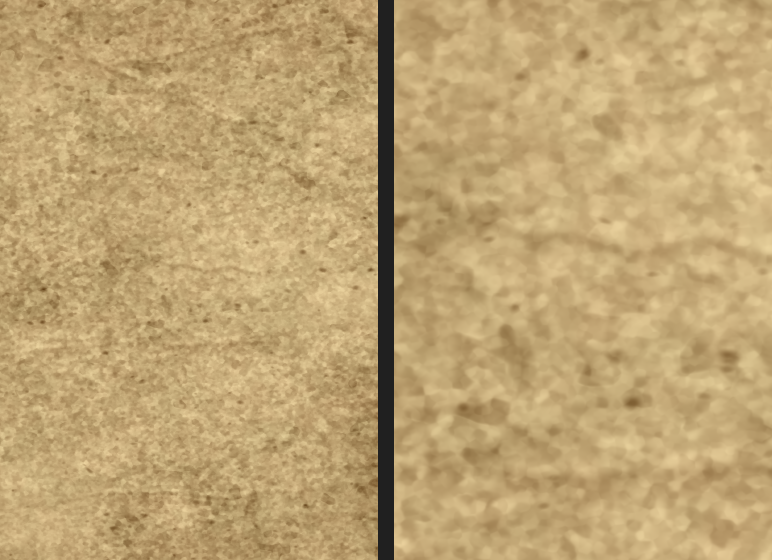
Left, the full canvas; right, a detail of the centre.
Write a Shadertoy shader that draws this texture.

```glsl
// Aged tan parchment with fibrous grain, brown stains, specks and shallow creases.

vec3 hash3(vec2 cell) {
    vec3 q = fract(cell.xyx * vec3(0.1031, 0.1030, 0.0973));
    q += dot(q, q.yxz + 33.33);
    return fract((q.xxy + q.yzz) * q.zyx);
}

// Cellular noise with softly blended cells, centred on zero
float softCells(vec2 p) {
    vec2 base = floor(p);
    float sum = 0.0, total = 0.0;
    for (int y = -1; y <= 1; y++)
    for (int x = -1; x <= 1; x++) {
        vec2 cell = base + vec2(x, y);
        vec3 h = hash3(cell);
        vec2 d = cell + h.xy - p;
        float weight = exp(-6.0 * dot(d, d));
        sum += weight * (h.z - 0.5);
        total += weight;
    }
    return sum / total;
}

// Sparse dark flecks, each kept well inside its own cell
float specks(vec2 p) {
    vec3 h = hash3(floor(p) + 71.0);
    float d = length((fract(p) - 0.3 - 0.4 * h.xy) * vec2(0.8, 1.2));
    return smoothstep(0.25, 0.03, d) * smoothstep(0.86, 1.0, h.z);
}

// Raised fold: a pale ridge beside a brown shadow, fading at both ends
float crease(vec2 p, vec4 ends, float wobble) {
    vec2 along = ends.zw - ends.xy;
    float span = length(along);
    vec2 dir = along / span;
    vec2 q = p - ends.xy;
    float t = dot(q, dir) / span;
    float side = dot(q, vec2(-dir.y, dir.x));
    side += wobble * (sin(t * 9.0 + ends.y * 20.0) + 0.4 * sin(t * 23.0 + ends.x * 9.0));
    float fade = smoothstep(-0.05, 0.2, t) * smoothstep(1.05, 0.75, t);
    float ridge = exp(-pow((side - 0.004) / 0.004, 2.0));
    float shadow = exp(-pow((side + 0.003) / 0.004, 2.0));
    float slope = exp(-pow((side + 0.012) / 0.014, 2.0));
    return fade * (0.6 * ridge - shadow - 0.45 * slope);
}

void mainImage(out vec4 fragColor, in vec2 fragCoord) {
    vec2 p = fragCoord / iResolution.y;
    float across = fragCoord.x / iResolution.x;
    vec2 warp = 0.02 * vec2(softCells(p * 14.0), softCells(p * 14.0 + 40.0));
    vec2 w = p + warp;

    // Cloudy mottling, wider than tall
    float cloud = softCells(w * vec2(4.0, 7.0) + 3.0);
    float patches = softCells(w * vec2(11.0, 17.0) + 17.0);
    float blotch = softCells(w * vec2(30.0, 38.0) + 29.0);
    float tone = 0.005 + 0.055 * cloud + 0.050 * patches + 0.055 * blotch;

    // Fibrous grain, stronger where the paper is worn
    float grain = 0.09 * softCells(p * vec2(68.0, 84.0))
                + 0.13 * softCells(p * vec2(135.0, 165.0) + 9.0)
                + 0.06 * softCells(p * vec2(230.0, 260.0) + 53.0);
    tone += grain * (1.0 - 0.5 * cloud);
    tone -= 0.10 * smoothstep(0.12, 0.38, softCells(p * vec2(58.0, 75.0) + 88.0))
                 * smoothstep(-0.1, 0.3, blotch - patches);

    // Browned top and foot, paler right-hand middle
    float top = smoothstep(0.78, 1.0, p.y + 0.12 * cloud);
    float foot = smoothstep(0.16, 0.0, p.y + 0.10 * patches);
    tone -= 0.035 * top + 0.045 * foot;
    tone += 0.022 * exp(-12.0 * dot(vec2(across - 0.8, p.y - 0.55), vec2(across - 0.8, p.y - 0.55)));

    // Damp stains creeping in from the lower right edge
    for (int i = 0; i < 3; i++) {
        float k = float(i);
        vec2 d = (vec2(across, p.y) - vec2(1.0, 0.11 + 0.09 * k)) * vec2(8.0, 18.0);
        tone -= 0.07 * exp(-dot(d, d)) * (1.0 + 2.0 * blotch);
    }

    // Folds, each as start and end point
    vec4 folds[7] = vec4[7](
        vec4(0.00, 0.96, 0.34, 0.82), vec4(0.28, 0.84, 0.54, 0.74),
        vec4(0.14, 0.87, 0.60, 0.97), vec4(0.24, 0.54, 0.49, 0.51),
        vec4(-0.04, 0.37, 0.56, 0.40), vec4(0.08, 0.11, 0.62, 0.13),
        vec4(0.05, 0.68, 0.42, 0.67));
    for (int i = 0; i < 7; i++) {
        float strength = i == 6 ? 0.02 : 0.055;
        tone += strength * crease(p + 0.3 * warp, folds[i], i < 3 ? 0.002 : 0.006);
    }

    tone -= 0.22 * specks(w * 34.0) + 0.12 * specks(w * 62.0 + 5.0);

    // Tan ramp with a slight drift between rust and olive
    float rust = 0.5 * top + patches + 0.8 * softCells(p * 48.0 + 61.0);
    vec3 paper = vec3(0.765, 0.66, 0.465) + tone * vec3(1.0, 1.09, 1.0);
    paper += 0.014 * rust * vec3(0.6, -0.6, -0.3);
    fragColor = vec4(clamp(paper, 0.0, 1.0), 1.0);
}
```
